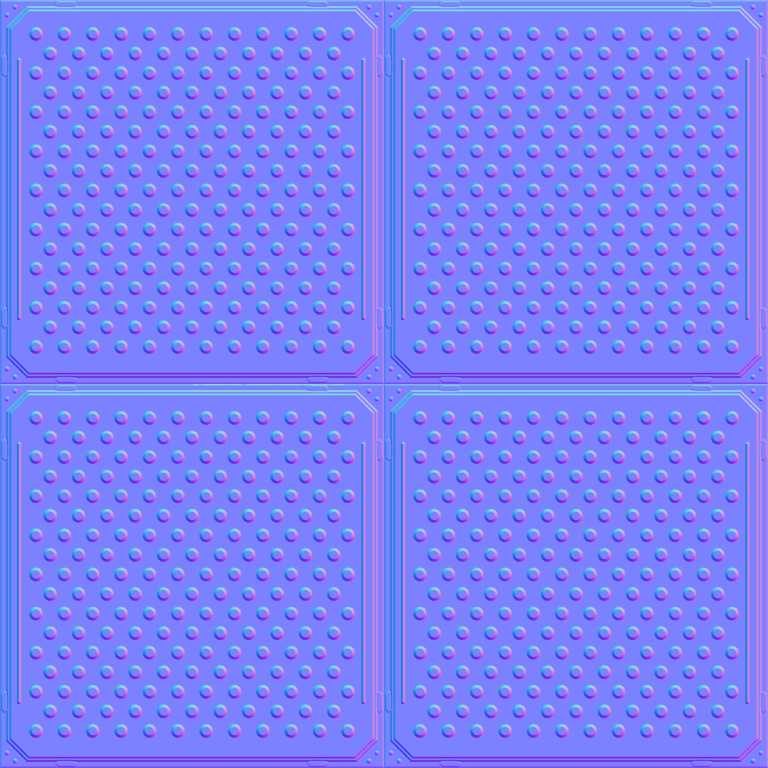
Write a WebGL 1 fragment shader that draws this texture map.

```glsl
precision highp float;

// Tangent-space normal map of studded metal panels, two by two.
// Each tile is a height field built from distance functions; its
// slope, by central differences, becomes the normal colour.

uniform vec2 u_resolution;

const float REPEATS = 2.0;
const float TILE = 384.0;                  // design units across one tile
const float HALF_TILE = 0.5 * TILE;

const vec2 STUD_PITCH = vec2(28.36, 19.56);
const vec2 STUD_OFFSET = vec2(0.0, 1.5);
const float STUD_TOP = 3.8;
const float STUD_RADIUS = 7.2;
const float STUD_HEIGHT = 2.4;

const float PANEL_HALF = 186.0;
const float PANEL_CHAMFER = 21.0;
const float STEP_WIDTH = 2.0;
const float STEP_GAP = 3.4;
const float STEP_HEIGHT = 1.6;

const vec2 RIDGE_OFFSET = vec2(-0.8, 3.0);
const float RIDGE_X = 172.2;
const float RIDGE_HALF_LENGTH = 129.0;
const float RIDGE_RADIUS = 2.4;
const float RIDGE_HEIGHT = 1.9;

const vec2 TAB_CENTER = vec2(126.0, 187.3);
const vec2 TAB_HALF = vec2(11.0, 3.6);
const float TAB_HEIGHT = 0.6;

const vec2 RIVET_CENTER = vec2(177.0, 185.0);
const float RIVET_RADIUS = 2.5;
const float RIVET_HEIGHT = 1.0;

const float SEAM_WIDTH = 1.6;
const float SEAM_DEPTH = 0.7;

const vec2 WEAR_SPAN = vec2(0.25, 0.45);   // worn part of the middle seam
const float WEAR_HALF_WIDTH = 0.0009;
const float WEAR_TILT = 0.8;

const vec3 FLAT_BIAS = vec3(0.485, 0.508, 0.5);

float hashGradient(float cell) {
  return 2.0 * fract(sin(cell * 127.1) * 4375.85) - 1.0;
}

float gradientNoise(float x) {
  float cell = floor(x);
  float f = x - cell;
  float blend = f * f * f * (f * (f * 6.0 - 15.0) + 10.0);
  return mix(hashGradient(cell) * f, hashGradient(cell + 1.0) * (f - 1.0), blend);
}

// 1 inside an edge at distance 0, falling to 0 over the given width.
float bevel(float dist, float width) {
  return 1.0 - smoothstep(-width, 0.0, dist);
}

// Staggered rows: 12 studs on even rows, 11 on odd rows.
float studs(vec2 q) {
  vec2 cell = (q - STUD_OFFSET) / STUD_PITCH;
  float row = clamp(floor(cell.y + 0.5), -8.0, 8.0);
  float even = 1.0 - mod(abs(row), 2.0);
  float col = clamp(floor(cell.x - 0.5 * even + 0.5), -5.0 - even, 5.0);
  float dist = length((cell - vec2(col + 0.5 * even, row)) * STUD_PITCH);
  return STUD_HEIGHT * bevel(dist - STUD_RADIUS, STUD_RADIUS - STUD_TOP);
}

float sideRidges(vec2 q) {
  vec2 d = abs(q - RIDGE_OFFSET) - vec2(RIDGE_X, RIDGE_HALF_LENGTH);
  float dist = length(vec2(d.x, max(d.y, 0.0)));
  return RIDGE_HEIGHT * bevel(dist - RIDGE_RADIUS, RIDGE_RADIUS);
}

float surfaceHeight(vec2 p) {
  vec2 q = mod(p, TILE) - HALF_TILE;
  vec2 a = abs(q);
  vec2 f = vec2(min(a.x, a.y), max(a.x, a.y));   // eightfold symmetry

  // Octagonal panel with two steps
  float corner = (f.x + f.y - 2.0 * PANEL_HALF + PANEL_CHAMFER) * 0.7071;
  float panel = max(f.y - PANEL_HALF, corner);
  float h = STEP_HEIGHT * (bevel(panel, STEP_WIDTH) + bevel(panel + STEP_GAP, STEP_WIDTH));

  // Border tabs with slanted ends, laid over the outer step
  vec2 t = abs(f - TAB_CENTER) - TAB_HALF;
  float tab = max(max(t.x, t.y), (t.x + t.y + 3.0) * 0.7071);
  h = mix(h, TAB_HEIGHT, bevel(tab, 1.2));

  // Corner rivets and the seam between tiles
  h += RIVET_HEIGHT * bevel(length(f - RIVET_CENTER) - RIVET_RADIUS, 1.6);
  h -= SEAM_DEPTH * smoothstep(HALF_TILE - SEAM_WIDTH, HALF_TILE, f.y);

  return h + studs(q) + sideRidges(q);
}

// Broken bright lip along part of the middle seam.
float seamWear(vec2 uv) {
  float soft = 0.5 / u_resolution.y;
  float line = 1.0 - smoothstep(WEAR_HALF_WIDTH - soft, WEAR_HALF_WIDTH + soft, abs(uv.y - 0.4993));
  float span = smoothstep(0.0, 0.004, uv.x - WEAR_SPAN.x) * smoothstep(0.0, 0.004, WEAR_SPAN.y - uv.x);
  return line * span * smoothstep(-0.25, 0.05, gradientNoise(uv.x * 90.0));
}

void main() {
  vec2 uv = gl_FragCoord.xy / u_resolution;
  vec2 p = uv * REPEATS * TILE;
  vec2 e = 0.5 * REPEATS * TILE / u_resolution;   // half a pixel in tile units

  vec2 slope = vec2(
    surfaceHeight(p + vec2(e.x, 0.0)) - surfaceHeight(p - vec2(e.x, 0.0)),
    surfaceHeight(p + vec2(0.0, e.y)) - surfaceHeight(p - vec2(0.0, e.y))) / (2.0 * e);
  slope.y -= WEAR_TILT * seamWear(uv);

  vec3 normal = normalize(vec3(-slope, 1.0));
  gl_FragColor = vec4(FLAT_BIAS + 0.5 * normal, 1.0);
}
```
